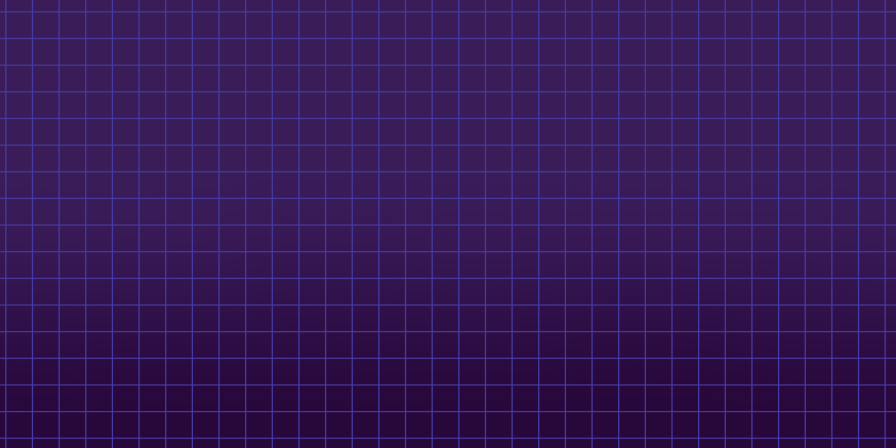
A Shadertoy shader for this pattern:

```glsl
// A fine square grid of thin indigo lines over a purple wall that darkens
// towards the bottom. Lines use exact pixel coverage, so hairlines stay even;
// layered sines gently bend the edge of the shade.

// Share of a pixel covered by the nearest line of a repeating set.
float lineCoverage(float position, float spacing, float width, float pixel) {
    float d = abs(mod(position + 0.5 * spacing, spacing) - 0.5 * spacing);
    float near = max(d - 0.5 * pixel, -0.5 * width);
    float far = min(d + 0.5 * pixel, 0.5 * width);
    return clamp((far - near) / pixel, 0.0, 1.0);
}

// Soft, slow unevenness of the shade.
float shadeDrift(vec2 p) {
    return 0.5 * sin(3.1 * p.x + 1.8 * p.y + 0.6)
         + 0.3 * sin(6.7 * p.x - 4.0 * p.y + 2.0)
         + 0.2 * sin(11.0 * p.x + 7.0 * p.y);
}

void mainImage(out vec4 fragColor, in vec2 fragCoord) {
    // Canvas height is one unit
    float pixel = 1.0 / iResolution.y;
    vec2 p = fragCoord * pixel;

    // Background: even purple above, deep violet below
    float light = smoothstep(0.04, 0.60, p.y + 0.022 * shadeDrift(p));
    vec3 color = mix(vec3(0.157, 0.027, 0.232), vec3(0.226, 0.108, 0.350), light);

    // Grid: about 33.6 cells across and 16.8 down
    float spacing = 0.05948;
    float vertical = lineCoverage(p.x - 0.0130, spacing, 0.0028, pixel);
    float horizontal = lineCoverage(p.y - 0.0218, spacing, 0.0027, pixel);
    color = mix(color, vec3(0.275, 0.225, 0.610), horizontal);
    color = mix(color, vec3(0.270, 0.230, 0.650), vertical);

    fragColor = vec4(color, 1.0);
}
```
